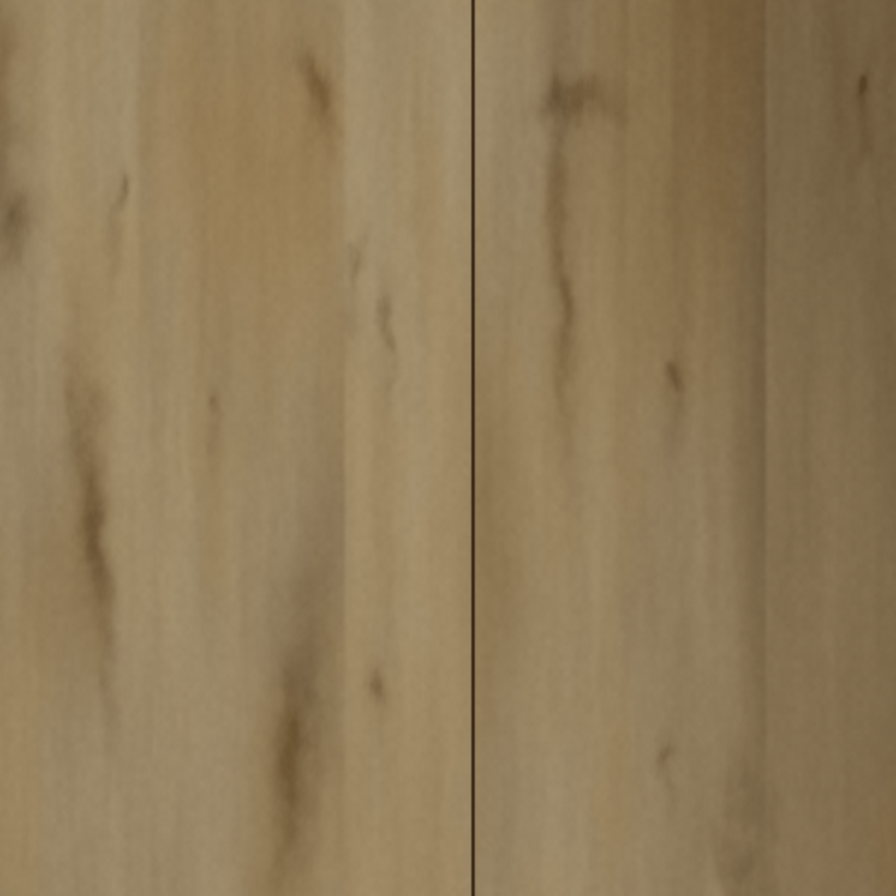
Give the GLSL for this texture, as a Shadertoy shader.

```glsl
// Two weathered oak planks with a dark upright seam, glued strips, stains and knots.

const vec3 DARK_WOOD  = vec3(0.425, 0.345, 0.230);
const vec3 LIGHT_WOOD = vec3(0.645, 0.575, 0.445);
const vec3 WARM_TINT  = vec3(0.012, -0.010, -0.035);
const vec3 SEAM_COLOR = vec3(0.22, 0.15, 0.09);

const float SEAM_X = 0.528;           // seam between the planks
const float SEAM_HALF_WIDTH = 0.0019;
const float SEAM_BLUR = 0.0016;
const vec2 LEFT_STRIPS  = vec2(0.155, 0.385);  // strip joints in each plank
const vec2 RIGHT_STRIPS = vec2(0.700, 0.855);
const float JOINT_SOFTNESS = 0.004;
const float WARP = 0.030;             // sideways wander of the stains
const float GRAIN = 0.20;
const float SPECKLE = 0.14;
const int KNOT_COUNT = 8;

float hash(vec2 p) {
    return fract(sin(dot(p, vec2(127.1, 311.7))) * 43758.5453);
}

float noise(vec2 p) {
    vec2 i = floor(p), f = fract(p);
    f = f * f * (3.0 - 2.0 * f);
    return mix(mix(hash(i), hash(i + vec2(1, 0)), f.x),
               mix(hash(i + vec2(0, 1)), hash(i + vec2(1, 1)), f.x), f.y);
}

float fbm(vec2 p) {
    float sum = 0.0, amp = 0.5;
    for (int i = 0; i < 4; i++) {
        sum += amp * noise(p);
        p = p * 2.03 + 17.3;
        amp *= 0.5;
    }
    return sum / 0.9375;
}

// Soft elliptical patch that leans sideways with height.
float stain(vec2 p, vec2 center, vec2 size, float lean) {
    vec2 d = p - center;
    d.x -= lean * d.y;
    d /= size;
    return exp(-dot(d, d));
}

float joint(float x, float at) {
    return smoothstep(at - JOINT_SOFTNESS, at + JOINT_SOFTNESS, x);
}

// Lightness of the left plank: pale, with a brown edge on its middle strip.
float leftTone(vec2 uv, vec2 p, float rough) {
    float middle = joint(uv.x, LEFT_STRIPS.x) * (1.0 - joint(uv.x, LEFT_STRIPS.y));
    float tone = 0.82 - 0.12 * middle * smoothstep(0.4, 1.0, uv.y);
    tone -= 0.40 * middle * stain(p, vec2(0.355, 0.32), vec2(0.050, 0.27), 0.12);
    tone -= 0.40 * rough * middle * stain(p, vec2(0.328, 0.15), vec2(0.022, 0.13), 0.12);
    tone -= 0.50 * rough * stain(p, vec2(0.102, 0.43), vec2(0.014, 0.20), -0.09);
    tone -= 0.25 * stain(p, vec2(0.065, 0.37), vec2(0.05, 0.16), 0.0);
    tone -= 0.45 * stain(p, vec2(0.0, 0.88), vec2(0.020, 0.16), 0.0);
    tone -= 0.55 * rough * stain(p, vec2(0.015, 0.755), vec2(0.028, 0.030), 0.0);
    tone -= 0.50 * rough * stain(p, vec2(0.352, 0.89), vec2(0.017, 0.050), -0.3);
    return tone + 0.12 * stain(p, vec2(0.44, 0.65), vec2(0.04, 0.4), 0.0);
}

// Lightness of the right plank: darker to the right and towards the top.
float rightTone(vec2 uv, vec2 p, float rough) {
    float height = smoothstep(0.35, 1.0, uv.y + 0.2 * (fbm(p * vec2(12, 3)) - 0.5));
    float tone = 0.76 - 0.32 * height * smoothstep(0.58, 0.63, uv.x);
    float second = mix(0.62, 0.10, height) - 0.8 * max(uv.x - 0.78, 0.0);
    float third = mix(0.40, 0.17, height) - 1.5 * (uv.x - 0.92);
    tone = mix(tone, second, smoothstep(0.68, 0.76, uv.x));
    tone = mix(tone, third, joint(uv.x, RIGHT_STRIPS.y));
    tone += 0.12 * height * (joint(uv.x, RIGHT_STRIPS.x) - joint(uv.x, 0.75));
    float edge = 1.0 - joint(uv.x, RIGHT_STRIPS.y);
    tone -= 0.32 * edge * stain(uv, vec2(0.855, 0.45), vec2(0.030, 0.4), 0.0);
    tone -= 0.35 * rough * stain(p, vec2(0.83, 0.04), vec2(0.030, 0.12), 0.0);
    tone -= 0.42 * rough * stain(p, vec2(0.645, 0.885), vec2(0.045, 0.022), 0.25);
    tone -= 0.38 * rough * stain(p, vec2(0.630, 0.70), vec2(0.011, 0.19), -0.04);
    return tone - 0.22 * stain(p, vec2(0.55, 0.40), vec2(0.030, 0.25), 0.05);
}

// Small scattered knots, each with a faint tail along the grain.
float knots(vec2 p) {
    float sum = 0.0;
    for (int i = 0; i < KNOT_COUNT; i++) {
        float id = float(i);
        vec2 center = vec2(hash(vec2(id, 3.1)), hash(vec2(id, 8.7)));
        float size = mix(0.006, 0.012, hash(vec2(id, 5.3)));
        sum += 0.28 * stain(p, center, vec2(size, size * 1.6), 0.3);
        sum += 0.18 * stain(p, center - vec2(0.0, 0.03), vec2(size, 0.06), 0.05);
    }
    return sum;
}

void mainImage(out vec4 fragColor, in vec2 fragCoord) {
    vec2 uv = fragCoord / iResolution.xy;
    float pixel = 1.0 / iResolution.x;

    // Wandering coordinates and uneven strength give the stains ragged outlines.
    vec2 p = uv;
    p.x += WARP * (fbm(uv * vec2(24, 20)) - 0.5);
    p.y += 2.0 * WARP * (fbm(uv * vec2(50, 18) + 40.0) - 0.5);
    float rough = 0.25 + 1.5 * fbm(uv * vec2(55, 30) + 70.0);

    float onRight = step(SEAM_X, uv.x);
    float tone = mix(leftTone(uv, p, rough), rightTone(uv, p, rough), onRight);
    tone -= rough * knots(p);

    // Long grain and fine pores.
    vec2 g = mix(uv, p, 0.35);
    tone += GRAIN * 1.6 * (fbm(g * vec2(30, 2.2) + 9.0 * onRight) - 0.5);
    tone += GRAIN * 0.35 * (noise(g * vec2(110, 9)) - 0.5);
    tone += SPECKLE * (fbm(uv * vec2(150, 120)) - 0.5);
    vec3 color = mix(DARK_WOOD, LIGHT_WOOD, clamp(tone, -0.35, 1.08));

    // Ochre patches.
    float warm = smoothstep(0.45, 0.75, fbm(g * vec2(9, 2.5) + 5.0));
    warm += stain(p, vec2(0.29, 0.88), vec2(0.10, 0.22), 0.0);
    color += WARM_TINT * 0.7 * warm;

    // Seam with blurred sides.
    float dist = abs(uv.x - SEAM_X);
    float blur = max(SEAM_BLUR, pixel);
    float seam = 1.0 - smoothstep(-blur, blur, dist - SEAM_HALF_WIDTH);
    fragColor = vec4(mix(color, SEAM_COLOR, seam), 1.0);
}
```
